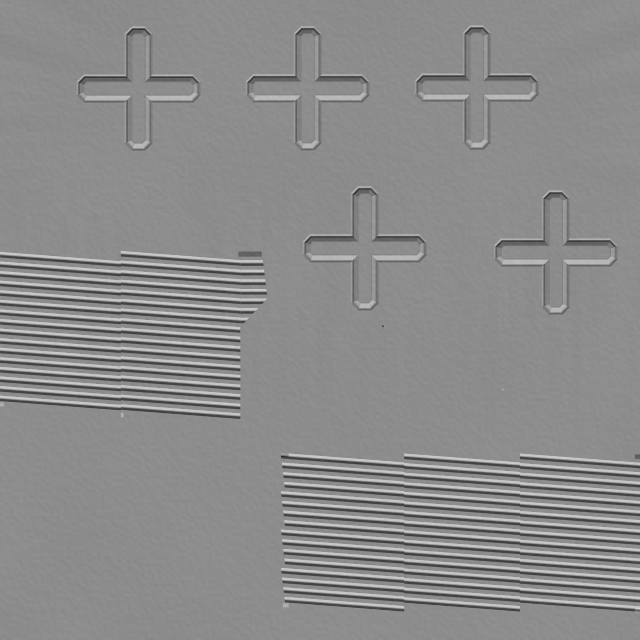
Reproduce this texture map procedurally as a Shadertoy shader.

```glsl
#define BASE 0.55
#define PITCH 0.01497
#define SLOPE 0.077
#define ARM 0.0945
#define ARM_HALF 0.0195
#define BEVEL 0.0085
#define GRAIN 0.035

float hash(vec2 p) {
    p = fract(p * vec2(0.1731, 0.3719));
    p += dot(p, p.yx + 27.31);
    return fract((p.x + p.y) * p.x * 43.7);
}

float noise(vec2 p) {
    vec2 i = floor(p), f = fract(p);
    f = f * f * (3.0 - 2.0 * f);
    return mix(mix(hash(i), hash(i + vec2(1, 0)), f.x),
               mix(hash(i + vec2(0, 1)), hash(i + 1.0), f.x), f.y);
}

float fill(float d) {
    float aa = 0.7 / iResolution.y;
    return 1.0 - smoothstep(-aa, aa, d);
}

float band(float x, float lo, float hi) {
    return fill(lo - x) * fill(x - hi);
}

float boxMask(vec2 p, vec2 lo, vec2 hi) {
    return band(p.x, lo.x, hi.x) * band(p.y, lo.y, hi.y);
}

// Bar with chamfered ends
float barDist(vec2 p, vec2 halfSize) {
    p = abs(p);
    vec2 q = p - halfSize;
    float box = length(max(q, 0.0)) + min(max(q.x, q.y), 0.0);
    return max(box, (p.x + p.y - halfSize.x - halfSize.y + 0.010) * 0.7071);
}

float crossDist(vec2 p) {
    return min(barDist(p, vec2(ARM, ARM_HALF)), barDist(p, vec2(ARM_HALF, ARM)));
}

// Engraved cross: sloped inner wall and a thin raised rim
float crossShade(vec2 p) {
    float d = crossDist(p);
    vec2 e = vec2(0.0008, 0.0);
    vec2 g = vec2(crossDist(p + e.xy) - crossDist(p - e.xy),
                  crossDist(p + e.yx) - crossDist(p - e.yx)) / (2.0 * e.x);
    float wall = band(d, -BEVEL, -0.0012);
    float lip = band(d, -0.0028, 0.0);
    float rim = band(d, 0.0, 0.0024);
    float floorLine = band(d, -BEVEL - 0.0015, -BEVEL);
    float lit = g.x * 0.05 - g.y * 0.17;
    return wall * lit + lip * (min(-g.y, 0.0) * 0.17 - abs(g.x) * 0.14)
         + rim * (g.y * 0.16 - g.x * 0.06) - floorLine * 0.05;
}

// One groove per pitch: bright ridge with a dark cut below it
float grooveShade(float depth) {
    float y = mod(depth, PITCH);
    return band(y, 0.0004, 0.0042) * 0.23 - band(y, 0.0056, 0.0093) * 0.29;
}

// Slanted panel of grooves, top measured at its left side
float panelShade(vec2 p, float left, float right, float top, float height) {
    float depth = top - SLOPE * (p.x - left) - p.y;
    return grooveShade(depth) * band(depth, 0.0, height) * band(p.x, left, right);
}

// Weathered ground: embossed grain, soft patches, streaks fanning out
float groundShade(vec2 p) {
    vec2 shift = vec2(0.0012, 0.0018);
    float grain = noise(p * 190.0) - noise((p + shift) * 190.0)
                + 0.6 * (noise(p * 75.0) - noise((p + shift) * 75.0));
    float patches = noise(p * vec2(9.0, 7.0)) - 0.5;
    float columns = noise(vec2(p.x * 70.0, floor(p.y * 6.0))) - 0.5;
    columns *= smoothstep(0.3, 0.45, p.y) * (1.0 - smoothstep(0.65, 0.75, p.y));
    vec2 r = p - vec2(0.5, 0.78);
    float fan = noise(vec2(atan(r.y, r.x) * 30.0, 2.0)) - 0.5;
    fan *= smoothstep(0.3, 0.55, length(r)) * smoothstep(0.6, 0.75, p.y);
    return grain * GRAIN + patches * 0.012 + columns * 0.010 + fan * 0.025;
}

void mainImage(out vec4 fragColor, in vec2 fragCoord) {
    vec2 p = fragCoord / iResolution.xy;
    float shade = BASE + groundShade(p);

    // Crosses: a row of three above a pair
    for (int i = 0; i < 5; i++) {
        float k = float(i);
        vec2 c = i < 3 ? vec2(0.2165 + 0.2643 * k, 0.862 + 0.0012 * (k - 1.0) * (k > 1.0 ? 1.0 : 0.3))
                       : vec2(0.570 + 0.2985 * (k - 3.0), 0.612 - 0.0065 * (k - 3.0));
        shade += crossShade(p - c);
    }

    // Grooved panels; the third has a ragged left side
    float ragged = 0.4385 + 0.007 * fract((0.293 - p.y) * 17.0);
    shade += panelShade(p, 0.0, 0.1888, 0.6070, 0.2340);
    shade += panelShade(p, 0.1888, 0.3755, 0.6085, 0.2495);
    shade += panelShade(p, 0.4385, 0.6315, 0.2930, 0.2340) * fill(ragged - p.x);
    shade += panelShade(p, 0.6315, 0.8125, 0.2920, 0.2340);
    shade += panelShade(p, 0.8125, 1.0100, 0.2920, 0.2340);

    // Level tab beside the upper panels, cut off on a diagonal
    float tabSide = min(0.409 + 0.125 * (0.607 - p.y), 0.418 + (p.y - 0.534) * 0.95);
    float tab = band(p.x, 0.3757, tabSide) * band(p.y, 0.490, 0.594);
    shade += grooveShade(0.5940 - p.y) * tab;
    shade -= 0.17 * boxMask(p, vec2(0.3725, 0.599), vec2(0.409, 0.607));

    // Small end caps and specks
    shade += 0.14 * boxMask(p, vec2(0.0, 0.365), vec2(0.006, 0.371));
    shade += 0.14 * boxMask(p, vec2(0.1888, 0.348), vec2(0.193, 0.355));
    shade += 0.14 * boxMask(p, vec2(0.442, 0.051), vec2(0.451, 0.057));
    shade += 0.14 * boxMask(p, vec2(0.992, 0.043), vec2(1.01, 0.050));
    shade -= 0.18 * boxMask(p, vec2(0.992, 0.283), vec2(1.01, 0.290));
    shade -= 0.18 * boxMask(p, vec2(0.439, 0.286), vec2(0.451, 0.292));
    shade -= 0.35 * fill(length(p - vec2(0.5983, 0.4902)) - 0.0013);
    shade += 0.20 * fill(length(p - vec2(0.7855, 0.3915)) - 0.0010);

    fragColor = vec4(vec3(clamp(shade, 0.0, 1.0)), 1.0);
}
```
